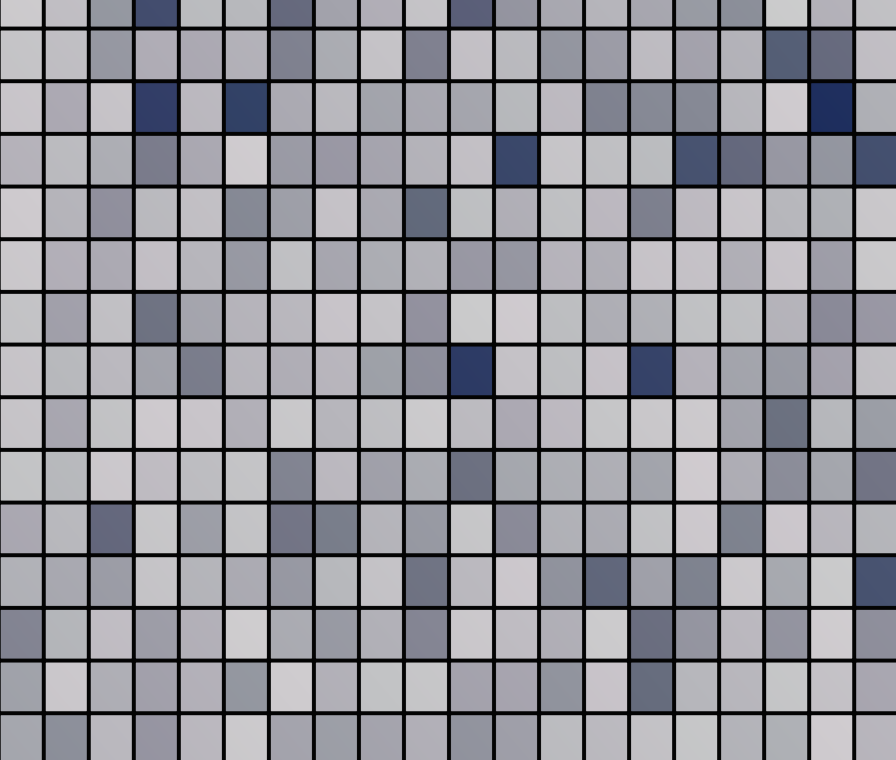
Give the GLSL for this pattern, as a Shadertoy shader.

```glsl
#define TILES vec2(19.9, 14.43)       // repeats across and down
#define ORIGIN vec2(0.972, 0.888)     // first grid crossing, in tiles
#define GAP 0.0052                    // line width, in canvas heights
#define CORNER 0.0012                 // tile corner radius
#define SOFTNESS 0.0009               // edge blur
#define TINT 0.011                    // warm to cool drift between tiles
#define SHEEN 0.012                   // light falloff inside a tile
#define PALE vec3(0.81, 0.80, 0.81)
#define SLATE vec3(0.42, 0.435, 0.50)
#define NAVY vec3(0.10, 0.17, 0.36)
#define GROUT vec3(0.012, 0.013, 0.012)

// Two independent random values per tile
vec2 hash2(ivec2 cell) {
    uvec2 q = uvec2(cell + 64) * uvec2(1597u, 3812u) + uvec2(71u, 913u);
    uint n = q.x * 7919u ^ q.y * 6271u;
    n = (n ^ (n >> 15)) * 73244475u;
    n = (n ^ (n >> 16)) * 73244475u;
    n ^= n >> 16;
    return vec2(n & 65535u, n >> 16) / 65535.0;
}

float roundedBox(vec2 p, vec2 halfSize, float radius) {
    vec2 d = abs(p) - halfSize + radius;
    return length(max(d, 0.0)) + min(max(d.x, d.y), 0.0) - radius;
}

// Mostly pale greys, with a short tail of slate and navy
vec3 tileColor(vec2 rnd) {
    float darkness = 0.34 * rnd.x + 0.66 * pow(rnd.x, 12.0);
    vec3 color = mix(PALE, SLATE, clamp(darkness / 0.55, 0.0, 1.0));
    color = mix(color, NAVY, clamp((darkness - 0.55) / 0.45, 0.0, 1.0));
    return color + TINT * (rnd.y - 0.5) * vec3(1.0, -1.0, 0.6);
}

void mainImage(out vec4 fragColor, in vec2 fragCoord) {
    // Grid cell and position inside it, measured in canvas heights
    vec2 grid = fragCoord / iResolution.xy * TILES - ORIGIN;
    vec2 local = fract(grid) - 0.5;
    vec2 pitch = vec2(iResolution.x / iResolution.y, 1.0) / TILES;

    // Tile coverage
    float dist = roundedBox(local * pitch, 0.5 * (pitch - GAP), CORNER);
    float blur = max(SOFTNESS, 0.7 / iResolution.y);
    float coverage = 1.0 - smoothstep(-blur, blur, dist);

    // Flat tone with a faint diagonal sheen
    vec3 tile = tileColor(hash2(ivec2(floor(grid))));
    tile += SHEEN * 0.5 * (local.x + local.y);

    fragColor = vec4(mix(GROUT, tile, coverage), 1.0);
}
```
